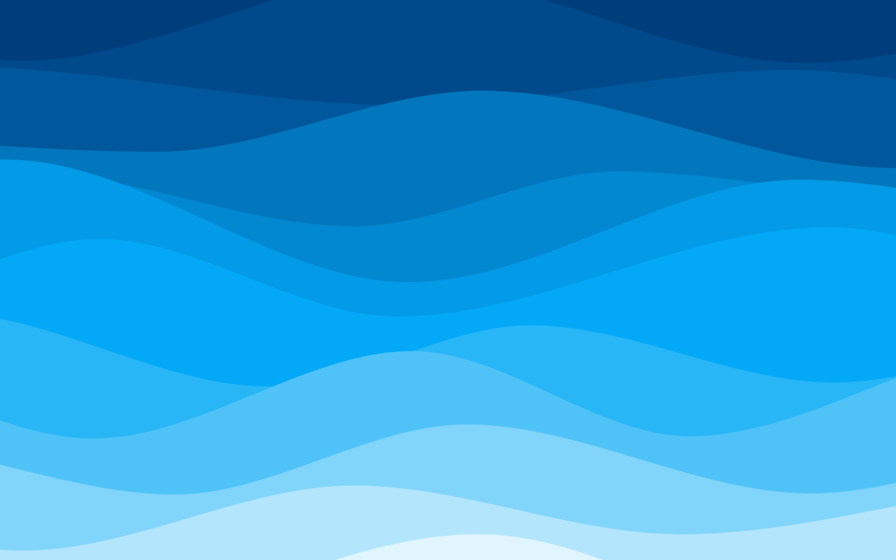
Give the GLSL for this background, as a Shadertoy shader.

```glsl
// Smooth height curve through four successive crests and troughs,
// mirrored beyond the first and last of them
float wave(float x, vec4 at, vec4 height) {
    x = at.x + abs(x - at.x);
    x = at.w - abs(x - at.w);
    float y = mix(height.x, height.y, smoothstep(at.x, at.y, x));
    y = mix(y, height.z, smoothstep(at.y, at.z, x));
    return mix(y, height.w, smoothstep(at.z, at.w, x));
}

// Fill everything below the wave with a flat colour
void layer(inout vec3 color, vec2 uv, vec3 fill, vec4 at, vec4 height) {
    float soft = 0.9 / iResolution.y;
    float cover = smoothstep(-soft, soft, wave(uv.x, at, height) - uv.y);
    color = mix(color, fill, cover);
}

void mainImage(out vec4 fragColor, in vec2 fragCoord) {
    vec2 uv = fragCoord / iResolution.xy;
    vec3 color = vec3(0.0, 0.24, 0.49);

    // Deep navy bands
    layer(color, uv, vec3(0.0, 0.285, 0.54),
          vec4(0.026, 0.456, 0.898, 1.3), vec4(0.892, 1.042, 0.888, 0.99));
    layer(color, uv, vec3(0.004, 0.341, 0.608),
          vec4(-0.052, 0.456, 0.879, 1.276), vec4(0.881, 0.812, 0.875, 0.802));

    // Mid blue bands
    layer(color, uv, vec3(0.008, 0.467, 0.741),
          vec4(-0.326, 0.176, 0.538, 1.0), vec4(0.767, 0.729, 0.838, 0.7));
    layer(color, uv, vec3(0.008, 0.533, 0.82),
          vec4(0.026, 0.395, 0.69, 0.99), vec4(0.692, 0.596, 0.694, 0.656));
    layer(color, uv, vec3(0.012, 0.608, 0.906),
          vec4(0.007, 0.456, 0.892, 1.302), vec4(0.715, 0.496, 0.679, 0.594));
    layer(color, uv, vec3(0.012, 0.663, 0.965),
          vec4(0.111, 0.443, 0.924, 1.237), vec4(0.573, 0.435, 0.594, 0.5));

    // Light bands
    layer(color, uv, vec3(0.161, 0.714, 0.969),
          vec4(-0.065, 0.299, 0.592, 0.931), vec4(0.442, 0.31, 0.419, 0.317));
    layer(color, uv, vec3(0.31, 0.765, 0.973),
          vec4(0.104, 0.46, 0.77, 1.172), vec4(0.217, 0.373, 0.221, 0.392));
    layer(color, uv, vec3(0.506, 0.831, 0.98),
          vec4(-0.156, 0.195, 0.521, 0.905), vec4(0.208, 0.117, 0.242, 0.119));

    // Pale foam at the bottom
    layer(color, uv, vec3(0.702, 0.898, 0.988),
          vec4(0.026, 0.395, 0.76, 1.237), vec4(0.017, 0.133, 0.046, 0.146));
    layer(color, uv, vec3(0.882, 0.961, 0.996),
          vec4(0.0, 0.534, 1.016, 1.43), vec4(-0.167, 0.046, -0.183, 0.05));

    fragColor = vec4(color, 1.0);
}
```
